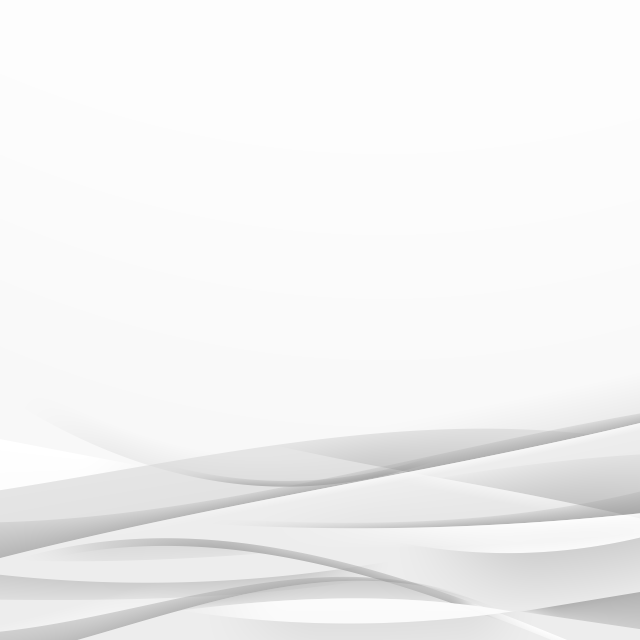
Write a WebGL 1 fragment shader that draws this background.

```glsl
precision highp float;
// Pale studio backdrop with translucent grey and white sheets sweeping across the base.
// Every sheet lies between two cubic curves, each set by its heights at x = 0, 1/3, 2/3, 1,
// and is blended with an opacity graded from its upper to its lower edge.
uniform vec2 u_resolution;

// Cubic through four evenly spaced heights
float curve(float x, vec4 h) {
  float t = 3.0 * x, a = t - 1.0, b = t - 2.0, c = t - 3.0;
  return dot(h, vec4(-a * b * c / 6.0, t * b * c / 2.0, -t * a * c / 2.0, t * a * b / 6.0));
}

// paint: tone, upper opacity, lower opacity; fade: start and end of fade in, then fade out
void sheet(inout float shade, vec2 p, vec4 upper, vec4 lower, vec3 paint, vec4 fade) {
  float top = curve(p.x, upper), bottom = curve(p.x, lower);
  float inside = clamp((top - p.y) * u_resolution.y + 0.5, 0.0, 1.0)
               * clamp((p.y - bottom) * u_resolution.y + 0.5, 0.0, 1.0);
  float depth = clamp((top - p.y) / max(top - bottom, 0.001), 0.0, 1.0);
  float ends = smoothstep(fade.x, fade.y, p.x) * (1.0 - smoothstep(fade.z, fade.w, p.x));
  shade = mix(shade, paint.x, inside * ends * mix(paint.y, paint.z, depth));
}

void main() {
  vec2 p = gl_FragCoord.xy / u_resolution;
  vec4 whole = vec4(-2.0, -1.0, 2.0, 3.0);

  // Backdrop, brightest at the top and slightly right of the middle
  float shade = mix(0.970, 0.992, smoothstep(0.2, 1.0, p.y + 0.1 - 0.35 * pow(p.x - 0.6, 2.0)));

  // Curves shared by neighbouring sheets
  vec4 crest = vec4(0.234, 0.290, 0.328, 0.310);
  vec4 rise = vec4(0.128, 0.203, 0.268, 0.339);
  vec4 dip = vec4(0.385, 0.249, 0.275, 0.464);
  vec4 fall = vec4(0.440, 0.327, 0.257, 0.190);
  vec4 shelf = vec4(0.214, 0.181, 0.176, 0.198);
  vec4 bowl = vec4(0.496, 0.257, 0.145, 0.160);
  vec4 arch = vec4(0.118, 0.156, 0.083, -0.048);
  vec4 foot = vec4(-0.031, 0.060, 0.083, -0.118);
  vec4 lensTop = vec4(0.0, 0.052, 0.061, -0.009);
  vec4 lensBase = vec4(0.115, 0.039, 0.030, 0.085);

  // Upper veil, white wedge at the left and haze at the right
  sheet(shade, p, rise + 0.08, rise, vec3(0.86, 0.0, 0.55), vec4(0.45, 0.8, 2.0, 3.0));
  sheet(shade, p, vec4(0.314, 0.251, 0.190, 0.130), crest, vec3(1.0, 1.0, 0.7), vec4(-2.0, -1.0, 0.12, 0.25));
  sheet(shade, p, crest, rise, vec3(0.81, 0.45, 0.55), whole);
  sheet(shade, p, crest, fall, vec3(0.68, 0.05, 0.45), vec4(0.4, 0.62, 0.68, 0.9));

  // Pale ground below the rising ribbon, shaded toward the shelf
  sheet(shade, p, rise, vec4(-0.1), vec3(0.93, 1.0, 1.0), whole);
  sheet(shade, p, rise - 0.015, shelf, vec3(0.83, 0.0, 0.3), vec4(0.35, 0.6, 2.0, 3.0));

  // Dipping line with its faint veil
  sheet(shade, p, dip + 0.045, dip, vec3(0.82, 0.0, 0.32), vec4(0.02, 0.2, 0.45, 0.64));
  sheet(shade, p, dip + 0.009, dip, vec3(0.60, 0.25, 0.65), vec4(0.25, 0.43, 0.6, 0.69));

  // Rising ribbon and the highlight beneath it
  sheet(shade, p, vec4(0.184, 0.219, 0.286, 0.354), rise, vec3(0.62, 0.22, 0.65), whole);
  sheet(shade, p, rise, rise - 0.012, vec3(0.99, 0.7, 0.0), vec4(0.1, 0.6, 2.0, 3.0));

  // Grey lobe at the right
  sheet(shade, p, vec4(0.108, 0.183, 0.250, 0.290), fall, vec3(0.67, 0.15, 0.6), vec4(0.6, 0.96, 2.0, 3.0));
  sheet(shade, p, fall, fall - 0.02, vec3(0.99, 0.5, 0.0), vec4(0.58, 0.7, 0.8, 0.95));

  // Shelf: dark wedge above, white light below
  sheet(shade, p, vec4(0.214, 0.190, 0.186, 0.232), shelf, vec3(0.60, 0.2, 0.65), vec4(0.3, 0.8, 2.0, 3.0));
  sheet(shade, p, shelf, shelf - 0.03, vec3(1.0, 0.9, 0.1), vec4(0.4, 0.85, 2.0, 3.0));

  // Bowl: white rim over a soft shadow
  sheet(shade, p, bowl + 0.04, bowl, vec3(1.0, 0.0, 0.7), vec4(0.64, 0.82, 2.0, 3.0));
  sheet(shade, p, bowl, bowl - 0.09, vec3(0.74, 0.6, 0.05), vec4(0.6, 0.85, 2.0, 3.0));

  // Layers at the lower left
  sheet(shade, p, arch, vec4(0.125, 0.130, 0.160, 0.200), vec3(0.76, 0.5, 0.25), vec4(0.02, 0.18, 0.35, 0.46));
  sheet(shade, p, vec4(0.102, 0.092, 0.134, 0.227), vec4(0.063, 0.069, 0.110, 0.210),
        vec3(0.73, 0.65, 0.3), vec4(-2.0, -1.0, 0.46, 0.62));
  sheet(shade, p, foot + 0.055, foot, vec3(1.0, 0.0, 0.8), vec4(-2.0, -1.0, 0.12, 0.32));

  // Arching ribbon, turning white where it descends
  sheet(shade, p, arch, arch - 0.012, vec3(0.61, 0.4, 0.7), vec4(0.08, 0.36, 0.70, 0.79));
  sheet(shade, p, arch, arch - 0.010, vec3(1.0, 0.9, 0.5), vec4(0.70, 0.77, 0.9, 1.0));

  // Foot ribbon, the shade under it, and the white lens
  sheet(shade, p, foot, lensTop, vec3(0.75, 0.7, 0.3), vec4(0.2, 0.4, 0.64, 0.79));
  sheet(shade, p, vec4(0.013, 0.076, 0.086, -0.118), foot, vec3(0.62, 0.4, 0.7), vec4(-2.0, -1.0, 0.58, 0.74));
  sheet(shade, p, lensTop, lensBase, vec3(0.985, 1.0, 0.9), vec4(0.25, 0.45, 2.0, 3.0));
  sheet(shade, p, lensBase, lensBase - 0.06, vec3(0.83, 0.55, 0.15), vec4(0.3, 0.5, 0.72, 0.85));

  // Dark wedge in the lower right corner
  sheet(shade, p, vec4(-0.09, -0.035, 0.020, 0.075), vec4(0.164, 0.115, 0.066, 0.017),
        vec3(0.62, 0.75, 0.4), vec4(0.78, 0.88, 2.0, 3.0));

  gl_FragColor = vec4(vec3(shade), 1.0);
}
```
